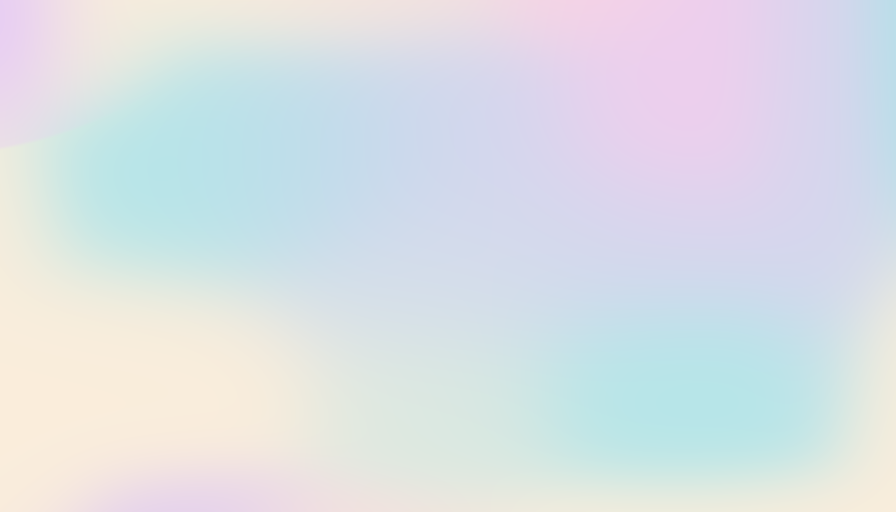
Reproduce this background procedurally as a Shadertoy shader.

```glsl
const vec3 CREAM  = vec3(0.98, 0.93, 0.86);
const vec3 PEACH  = vec3(0.96, 0.88, 0.87);
const vec3 PINK   = vec3(0.97, 0.82, 0.90);
const vec3 LILAC  = vec3(0.93, 0.81, 0.93);
const vec3 VIOLET = vec3(0.88, 0.80, 0.94);
const vec3 PERI   = vec3(0.83, 0.84, 0.93);
const vec3 SKY    = vec3(0.75, 0.86, 0.92);
const vec3 AQUA   = vec3(0.71, 0.90, 0.91);
const vec3 MINT   = vec3(0.86, 0.91, 0.88);

float glow(vec2 offset, vec2 radius) {
    vec2 d = offset / radius;
    return exp(-dot(d, d));
}

// Colour premultiplied by its weight, with the weight in alpha
vec4 blob(vec2 uv, vec2 center, vec2 radius, vec3 colour) {
    return vec4(colour, 1.0) * glow(uv - center, radius);
}

void mainImage(out vec4 fragColor, in vec2 fragCoord) {
    vec2 uv = fragCoord / iResolution.xy;
    vec4 sum = vec4(PERI, 1.0) * 0.002;

    // Warm upper and left borders
    sum += blob(uv, vec2(0.25, 1.08), vec2(0.22, 0.17), CREAM);
    sum += blob(uv, vec2(0.45, 1.09), vec2(0.15, 0.14), PEACH);
    sum += blob(uv, vec2(0.64, 1.04), vec2(0.09, 0.11), PINK);
    sum += blob(uv, vec2(0.08, 0.92), vec2(0.09, 0.13), CREAM);
    sum += blob(uv, vec2(-0.05, 0.62), vec2(0.10, 0.22), CREAM);

    // Upper sweep from aqua through lilac to the right edge
    sum += blob(uv, vec2(0.20, 0.69), vec2(0.15, 0.20), AQUA);
    sum += blob(uv, vec2(0.35, 0.70), vec2(0.13, 0.18), SKY);
    sum += blob(uv, vec2(0.51, 0.70), vec2(0.14, 0.24), PERI);
    sum += blob(uv, vec2(0.77, 0.80), vec2(0.14, 0.28), LILAC);
    sum += blob(uv, vec2(0.91, 0.72), vec2(0.07, 0.30), PERI);
    sum += blob(uv, vec2(1.05, 0.82), vec2(0.09, 0.27), vec3(0.70, 0.88, 0.91));

    // Soft central band
    sum += blob(uv, vec2(0.50, 0.46), vec2(0.15, 0.15), vec3(0.83, 0.87, 0.92));
    sum += blob(uv, vec2(0.73, 0.52), vec2(0.20, 0.14), PERI);
    sum += blob(uv, vec2(0.49, 0.22), vec2(0.12, 0.20), MINT);

    // Lower pools and warm lower borders
    sum += blob(uv, vec2(0.76, 0.27), vec2(0.16, 0.19), AQUA);
    sum += blob(uv, vec2(0.14, 0.25), vec2(0.20, 0.20), CREAM);
    sum += blob(uv, vec2(0.00, 0.05), vec2(0.09, 0.15), CREAM);
    sum += blob(uv, vec2(0.21, -0.06), vec2(0.13, 0.12), VIOLET);
    sum += blob(uv, vec2(0.40, -0.05), vec2(0.12, 0.09), PEACH);
    sum += blob(uv, vec2(0.78, -0.10), vec2(0.30, 0.14), CREAM);
    sum += blob(uv, vec2(1.06, 0.24), vec2(0.10, 0.25), CREAM);

    vec3 colour = sum.rgb / sum.a;

    // Corner veil with a crisp curved lower edge
    float edge = 0.71 + 0.3 * uv.x + 2.0 * uv.x * uv.x;
    float veil = smoothstep(-0.005, 0.005, uv.y - edge)
               * glow(uv - vec2(-0.01, 0.97), vec2(0.09, 0.28));
    colour = mix(colour, vec3(0.91, 0.81, 0.95), veil);

    fragColor = vec4(colour, 1.0);
}
```
